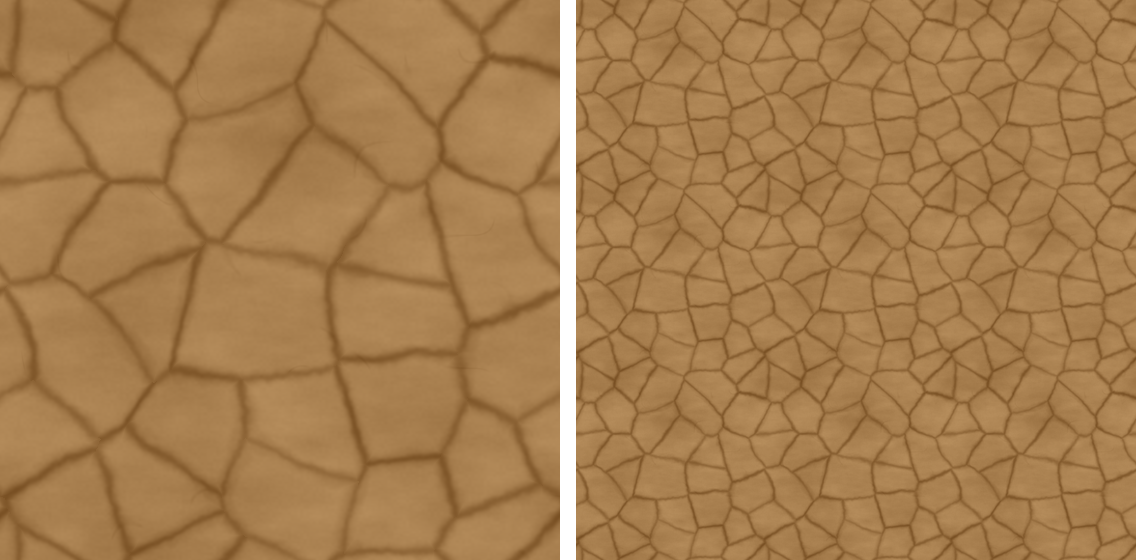
Left, the tile; right, the same tile 3 across and 3 down.
Write a three.js fragment shader that draws this texture.

```glsl
varying vec2 vUv;

const vec2 GRID = vec2(5.0, 6.0);
const vec3 CRACK_BROWN = vec3(0.475, 0.315, 0.140);
const vec3 PALE_CLAY = vec3(0.740, 0.580, 0.385);

float hash(vec2 p) {
  vec3 q = fract(p.xyx * 0.1031);
  q += dot(q, q.yzx + 33.33);
  return fract((q.x + q.y) * q.z);
}

// Value noise that wraps after a whole number of cells
float noise(vec2 uv, vec2 period, float seed) {
  vec2 p = uv * period;
  vec2 i = floor(p);
  vec2 f = p - i;
  f = f * f * (3.0 - 2.0 * f);
  vec2 lo = mod(i, period) + seed;
  vec2 hi = mod(i + 1.0, period) + seed;
  return mix(mix(hash(lo), hash(vec2(hi.x, lo.y)), f.x),
             mix(hash(vec2(lo.x, hi.y)), hash(hi), f.x), f.y);
}

float fbm(vec2 uv, vec2 period, float seed) {
  float sum = 0.0;
  float weight = 0.5;
  for (int i = 0; i < 5; i++) {
    sum += weight * noise(uv, period, seed);
    period *= 2.0;
    seed += 17.0;
    weight *= 0.55;
  }
  return sum;
}

vec2 wobble(vec2 uv, float period, float amount, float seed) {
  vec2 n = vec2(noise(uv, vec2(period), seed), noise(uv, vec2(period), seed + 41.0));
  return (n - 0.5) * amount;
}

// Stone centre of a grid cell, in canvas units
vec2 stoneCentre(vec2 cell) {
  vec2 id = mod(cell, GRID);
  vec2 jitter = vec2(hash(id + 7.0), hash(id + 63.0));
  return (cell + 0.06 + 0.88 * jitter) / GRID;
}

// x: soft crack line, y: distance to the nearest crack
vec2 cracks(vec2 p, float width) {
  vec2 base = floor(p * GRID);
  vec2 homeCell = base;
  vec2 home = vec2(0.0);
  float nearest = 9.0;
  for (int y = -2; y <= 2; y++) {
    for (int x = -2; x <= 2; x++) {
      vec2 cell = base + vec2(float(x), float(y));
      vec2 toCentre = stoneCentre(cell) - p;
      float d = dot(toCentre, toCentre);
      if (d < nearest) {
        nearest = d;
        home = toCentre;
        homeCell = cell;
      }
    }
  }
  float line = 0.0;
  float edge = 1.0;
  for (int y = -2; y <= 2; y++) {
    for (int x = -2; x <= 2; x++) {
      vec2 cell = homeCell + vec2(float(x), float(y));
      vec2 other = stoneCentre(cell) - p;
      vec2 across = other - home;
      if (dot(across, across) > 0.00001) {
        float d = dot(0.5 * (home + other), normalize(across));
        float strength = mix(0.55, 1.0, hash(mod(cell, GRID) + mod(homeCell, GRID) + 90.0));
        line = max(line, strength * exp(-d * d / (width * width)));
        edge = min(edge, d);
      }
    }
  }
  return vec2(line, edge);
}

// Sparse hairline scratches along noise contours
float scratches(vec2 uv) {
  float contour = abs(noise(uv, vec2(13.0), 210.0) - 0.5);
  float mask = smoothstep(0.68, 0.85, noise(uv, vec2(17.0), 260.0));
  return mask * (1.0 - smoothstep(0.0, 0.035, contour));
}

void main() {
  vec2 uv = vUv;

  // Hand drawn cracks: slow bends plus a ragged brush edge
  vec2 bent = uv + wobble(uv, 5.0, 0.055, 3.0) + wobble(uv, 19.0, 0.010, 11.0)
            + wobble(uv, 75.0, 0.004, 23.0);
  float pressure = noise(uv, vec2(9.0), 130.0);
  vec2 crack = cracks(bent, mix(0.006, 0.0095, pressure));

  // Uneven wash of darker paint beside the cracks
  float ragged = (fbm(uv, vec2(16.0), 150.0) - 0.5) * 0.026;
  float wash = 1.0 - smoothstep(0.007, 0.025, crack.y + ragged);

  // Mottled clay with faint level strokes and grain
  float clouds = fbm(uv, vec2(4.0), 30.0) - 0.52;
  float strokes = fbm(uv, vec2(9.0, 24.0), 70.0) - 0.52;
  float grain = noise(uv, vec2(180.0), 300.0) - 0.5;

  float tone = 0.72 + 0.48 * clouds + 0.26 * strokes + 0.045 * grain;
  tone -= 0.13 * wash + 0.09 * scratches(uv);
  tone -= crack.x * mix(0.40, 0.56, pressure);

  gl_FragColor = vec4(mix(CRACK_BROWN, PALE_CLAY, clamp(tone, 0.0, 1.0)), 1.0);
}
```
